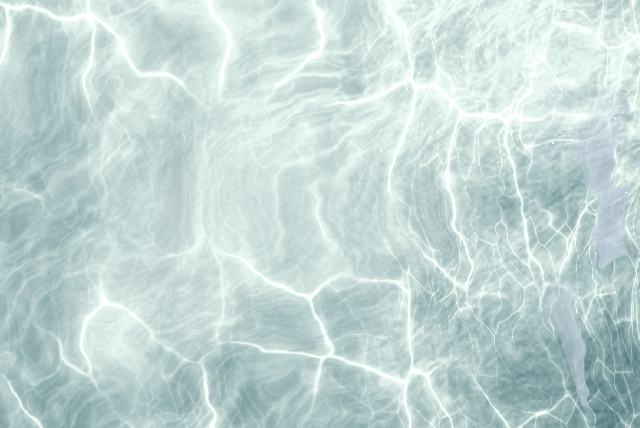
Write a WebGL 1 fragment shader that draws this texture.

```glsl
precision highp float;
// Sunlit shallow water: pale teal ripples, a net of white caustics, lilac sky reflections.
uniform vec2 u_resolution;

const vec3 DEEP = vec3(0.37, 0.52, 0.54);
const vec3 BRIGHT = vec3(0.89, 0.95, 0.93);
const vec3 LILAC = vec3(0.72, 0.78, 0.83);
const vec3 HAZE = vec3(0.80, 0.84, 0.85);
const float BASE_LIGHT = 0.67;     // position between DEEP and BRIGHT
const float CLOUD_AMOUNT = 0.85;
const float WISP_AMOUNT = 0.27;
const float GRAIN_AMOUNT = 0.22;
const float SHADE_AMOUNT = 0.62;   // darkening toward the lower right
const float CORE_WIDTH = 0.016;    // caustic widths in cell units
const float HALO_WIDTH = 0.075;
const float CORNER_ROUND = 0.05;
const float GLARE_KEEP = 0.5;      // share of light kept above BRIGHT

float hash(vec2 p) {
  return fract(sin(dot(p, vec2(127.1, 311.7))) * 43758.545);
}

vec2 hash2(vec2 p) {
  return vec2(hash(p), hash(p + 37.3));
}

float noise(vec2 p) {
  vec2 i = floor(p), f = fract(p);
  f = f * f * f * (f * (f * 6.0 - 15.0) + 10.0);
  return mix(mix(hash(i), hash(i + vec2(1, 0)), f.x),
             mix(hash(i + vec2(0, 1)), hash(i + vec2(1, 1)), f.x), f.y);
}

float fbm(vec2 p) {
  float sum = 0.0, amp = 0.5;
  for (int i = 0; i < 5; i++) {
    sum += amp * noise(p);
    p = mat2(0.8, 0.6, -0.6, 0.8) * p * 2.03 + 7.1;
    amp *= 0.5;
  }
  return sum;
}

vec2 swirl(vec2 p) {
  return vec2(noise(p), noise(p + 19.7)) - 0.5;
}

float ridge(vec2 p) {
  return pow(1.0 - abs(2.0 * noise(p) - 1.0), 3.0);
}

float smoothMin(float a, float b, float k) {
  float h = max(k - abs(a - b), 0.0) / k;
  return min(a, b) - h * h * k * 0.25;
}

// Distance to the nearest cell border, with rounded corners
float cellBorder(vec2 p) {
  vec2 cell = floor(p), f = fract(p);
  vec2 nearest = vec2(0.0), home = vec2(0.0);
  float best = 9.0;
  for (int y = -1; y <= 1; y++) for (int x = -1; x <= 1; x++) {
    vec2 g = vec2(x, y);
    vec2 r = g + 0.1 + 0.8 * hash2(cell + g) - f;
    if (dot(r, r) < best) { best = dot(r, r); nearest = r; home = g; }
  }
  float d = 1.0;
  for (int y = -2; y <= 2; y++) for (int x = -2; x <= 2; x++) {
    vec2 g = home + vec2(x, y);
    vec2 r = g + 0.1 + 0.8 * hash2(cell + g) - f;
    vec2 gap = r - nearest;
    if (dot(gap, gap) > 0.0001)
      d = smoothMin(d, dot(0.5 * (nearest + r), normalize(gap)), CORNER_ROUND);
  }
  return max(d, 0.0);
}

// Bright core and soft halo around a border
float caustic(float d, float coreGain, float haloGain) {
  return coreGain * exp(-d * d / (CORE_WIDTH * CORE_WIDTH)) + haloGain * exp(-d / HALO_WIDTH);
}

void main() {
  vec2 p = gl_FragCoord.xy / u_resolution.y;
  float across = gl_FragCoord.x / u_resolution.x;
  float choppy = smoothstep(0.45, 0.85, across);
  vec2 w = p + 0.16 * swirl(p * 3.5) + 0.05 * swirl(p * 10.0) + 0.014 * swirl(p * 32.0);

  // Broad light, cloudy sand and the darker lower right
  float light = BASE_LIGHT + CLOUD_AMOUNT * (fbm(w * vec2(3.0, 3.6) + 4.0) - 0.48);
  light += 0.14 * (p.y - 0.5) * (1.0 - choppy);
  light -= SHADE_AMOUNT * smoothstep(0.6, 0.98, across) * smoothstep(0.85, 0.15, p.y);

  // Fine wisps: slanting on the left, steeper where the water is choppy
  vec2 slant = mat2(0.82, -0.57, 0.57, 0.82) * w;
  float wisps = 0.8 * ridge(slant * vec2(6.0, 22.0)) + 0.6 * ridge(w * vec2(38.0, 12.0) + 5.0);
  wisps += 0.6 * ridge(slant * vec2(16.0, 58.0) + 9.0) + 0.5 * choppy * ridge(w * vec2(66.0, 24.0));
  light += WISP_AMOUNT * (wisps - 0.6) * (0.35 + 0.8 * noise(p * 4.0 + 2.0));
  float grain = noise(slant * vec2(45.0, 110.0)) + noise(p * 130.0) - 1.0;
  light += GRAIN_AMOUNT * grain * (0.35 + 0.5 * choppy);

  // Large caustic net, denser to the right, and thin nets that fill it
  vec2 net = vec2(w.x * 3.3 + w.x * w.x * 1.2, w.y * 3.2 + w.x * 0.7);
  float strength = smoothstep(0.3, 0.75, noise(p * 4.5 + 11.0));
  light += caustic(cellBorder(net), 0.04 + 0.42 * strength, 0.08 + 0.24 * strength);
  float fineStrength = (0.2 + 0.8 * choppy) * smoothstep(0.3, 0.75, noise(p * 6.0 + 31.0));
  light += caustic(cellBorder(net * vec2(1.8, 1.6) + 8.0), 0.34, 0.14) * fineStrength;
  float webStrength = (0.15 + 0.85 * choppy) * smoothstep(0.35, 0.75, noise(p * 7.0 + 53.0));
  light += caustic(cellBorder(net * vec2(3.2, 2.3) + 21.0), 0.32, 0.10) * webStrength;
  light = min(light, 1.0) + GLARE_KEEP * max(light - 1.0, 0.0);
  vec3 color = mix(DEEP, BRIGHT, max(light, -0.15));

  // Greyish haze over the pale left and lilac reflections at the right
  float haze = smoothstep(0.48, 0.68, fbm(p * 2.6 + 23.0)) * (1.0 - choppy);
  color = mix(color, max(color, HAZE), 0.5 * haze);
  float patches = noise(w * vec2(15.0, 4.5) + 3.0) + 0.12 * noise(w * 30.0);
  float zone = smoothstep(0.80, 0.93, across) * smoothstep(0.85, 0.6, p.y);
  float mirror = smoothstep(0.57, 0.61, patches) * zone;
  color = mix(color, LILAC + 0.06 * (wisps - 0.6), 0.8 * mirror);

  // Sparse sun glints
  vec2 g = p * 70.0;
  vec2 spot = fract(g) - 0.25 - 0.5 * hash2(floor(g));
  float lit = step(0.98, hash(floor(g) + 5.0)) * choppy * smoothstep(0.45, 0.65, p.y);
  color += 0.4 * lit * smoothstep(0.22, 0.08, length(spot));

  gl_FragColor = vec4(clamp(color, 0.0, 1.0), 1.0);
}
```
